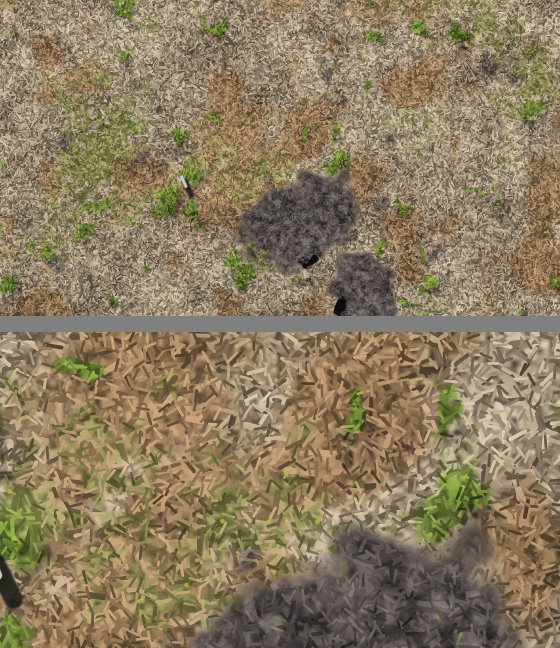
Top, the full canvas; bottom, a detail of the centre.
Reproduce this texture procedurally as a WebGL 1 fragment shader.

```glsl
precision highp float;
uniform vec2 u_resolution;

float hash(vec2 p) {
  vec3 q = fract(p.xyx * vec3(0.1031, 0.1030, 0.0973));
  q += dot(q, q.yzx + 33.33);
  return fract((q.x + q.y) * q.z);
}

vec2 hash2(vec2 p) { return vec2(hash(p), hash(p + 71.7)); }

float noise(vec2 p) {
  vec2 i = floor(p), f = fract(p);
  f = f * f * (3.0 - 2.0 * f);
  return mix(mix(hash(i), hash(i + vec2(1.0, 0.0)), f.x),
             mix(hash(i + vec2(0.0, 1.0)), hash(i + 1.0), f.x), f.y);
}

float fbm(vec2 p) {
  float sum = 0.0, amp = 0.53;
  for (int i = 0; i < 4; i++) {
    sum += amp * noise(p);
    p = mat2(1.6, 1.2, -1.2, 1.6) * p + 17.3;
    amp *= 0.5;
  }
  return sum;
}

float segment(vec2 p, vec2 a, vec2 b) {
  vec2 d = b - a;
  return length(p - a - d * clamp(dot(p - a, d) / dot(d, d), 0.0, 1.0));
}

float fill(float dist, float soft) { return 1.0 - smoothstep(-soft, soft, dist); }

// Rotated ellipse: 1 at the centre, 0 on the rim, negative outside
float blob(vec2 p, vec2 centre, vec2 radius, float angle) {
  float c = cos(angle), s = sin(angle);
  vec2 d = p - centre;
  return 1.0 - length(vec2(c * d.x + s * d.y, c * d.y - s * d.x) / radius);
}

// Lays randomly turned dry stalks over an existing tone
float stalks(vec2 p, float size, float tone, float pixel) {
  vec2 g = p / size, cell = floor(g);
  float soft = 0.6 * pixel / size;
  for (int y = -1; y <= 1; y++) {
    for (int x = -1; x <= 1; x++) {
      vec2 id = cell + vec2(float(x), float(y));
      float a = 6.283 * hash(id + 13.1);
      vec2 mid = id + hash2(id), reach = 0.55 * vec2(cos(a), sin(a));
      float cover = fill(segment(g, mid - reach, mid + reach) - 0.13, soft);
      tone = mix(tone, hash(id + 5.7), cover);
    }
  }
  return tone;
}

// Scattered round plants; chance sets how many cells hold one
float tufts(vec2 p, float size, float chance) {
  vec2 g = p / size, cell = floor(g);
  float best = 0.0;
  for (int y = -1; y <= 1; y++) {
    for (int x = -1; x <= 1; x++) {
      vec2 id = cell + vec2(float(x), float(y));
      float r = mix(0.16, 0.42, hash(id + 3.3));
      float near = 1.0 - length(g - id - hash2(id + 9.2)) / r;
      best = max(best, near * step(hash(id + 27.0), chance));
    }
  }
  return smoothstep(0.0, 0.7, best);
}

vec3 ramp(vec3 dark, vec3 mid, vec3 light, float t) {
  return mix(mix(dark, mid, clamp(2.0 * t, 0.0, 1.0)), light, clamp(2.0 * t - 1.0, 0.0, 1.0));
}

void main() {
  vec2 p = gl_FragCoord.xy / u_resolution.y;
  float pixel = 1.0 / u_resolution.y;
  float broad = fbm(p * 4.0 + 8.0), patchy = fbm(p * 13.0 + 31.0);
  vec2 warp = vec2(fbm(p * 22.0), fbm(p * 22.0 + 50.0)) - 0.5;

  // Fine grain shared by all surfaces
  float grain = noise(p * 150.0);
  grain = stalks(p + 3.0, 0.026, grain, pixel);
  grain = stalks(p + 5.0, 0.016, grain, pixel);
  grain = stalks(p, 0.011, grain, pixel);

  // Dry straw with browner drifts
  float lit = grain * 0.9 + 0.12 + 0.45 * (patchy - 0.5) + 0.3 * (broad - 0.5);
  vec3 col = ramp(vec3(0.27, 0.24, 0.19), vec3(0.58, 0.52, 0.43), vec3(0.86, 0.80, 0.70), lit);
  float brown = smoothstep(0.48, 0.7, fbm(p * 7.0 + 90.0));
  col *= mix(vec3(1.0), vec3(0.92, 0.81, 0.70), brown);

  // Bare dark soil in two mounds and small scrapes
  vec2 q = p + warp * 0.08;
  float mound = max(blob(q, vec2(0.945, 0.30), vec2(0.205, 0.13), 0.5),
                    blob(q, vec2(1.15, 0.07), vec2(0.10, 0.13), 0.2));
  float soil = smoothstep(-0.05, 0.09, mound + 0.15 * (grain - 0.5));
  float scrape = 0.75 * tufts(p + warp * 0.07 + 2.0, 0.11, 0.09);
  float clods = 0.55 * grain + 0.5 * noise(p * 75.0) - 0.08 + 0.3 * (patchy - 0.5);
  vec3 earth = ramp(vec3(0.13, 0.12, 0.12), vec3(0.36, 0.33, 0.32), vec3(0.58, 0.54, 0.52), clods);
  col = mix(col, earth, max(soil, scrape));

  // Green growth: loose meadows plus single tufts with shade below
  float meadow = max(blob(p, vec2(0.34, 0.47), vec2(0.30, 0.34), -0.6),
                     blob(p, vec2(1.60, 0.82), vec2(0.24, 0.17), -0.7));
  meadow = max(meadow, blob(p, vec2(0.10, 0.22), vec2(0.20, 0.30), 0.0));
  meadow = max(meadow, blob(p, vec2(1.27, 0.12), vec2(0.11, 0.20), 0.5));
  meadow = max(meadow, blob(p, vec2(0.80, 0.18), vec2(0.10, 0.09), 0.0));
  meadow = sqrt(max(meadow, 0.0));
  vec2 leafy = p + warp * 0.09;
  float chance = 0.3 + 0.4 * meadow;
  float tuft = tufts(leafy, 0.13, chance);
  float shade = tufts(leafy + vec2(-0.012, 0.022), 0.13, chance);
  float bare = 1.0 - 0.9 * soil * (1.0 - meadow);
  col *= 1.0 - 0.38 * shade * bare * smoothstep(0.2, 0.7, noise(p * 95.0));
  float growth = (0.62 * tuft + 0.42 * meadow + 1.1 * (broad - 0.5) + 0.6 * (patchy - 0.5)) * bare;
  float sprigs = 0.5 * noise(p * 120.0 + 7.0) + 0.5 * noise(p * 55.0);
  float green = smoothstep(0.16, 0.60, growth + 0.8 * (sprigs - 0.5));
  float leafLit = 0.75 * grain + 0.2 + 0.3 * (patchy - 0.5) - 0.22 * shade;
  vec3 leaf = ramp(vec3(0.16, 0.18, 0.08), vec3(0.43, 0.44, 0.24), vec3(0.69, 0.69, 0.43), leafLit);
  leaf = mix(leaf, leaf * vec3(0.88, 1.08, 0.70), tuft);
  col = mix(col, leaf, 0.92 * green);

  // Tiny yellow flowers among the leaves
  vec2 bed = p / 0.017, bud = floor(bed);
  float flower = fill(length(bed - bud - 0.3 - 0.4 * hash2(bud)) - 0.15, pixel / 0.017);
  col = mix(col, vec3(0.77, 0.73, 0.25), flower * green * step(0.84, hash(bud + 41.0)) * 0.8);

  // Burrow mouths in the soil
  float burrow = max(blob(q, vec2(0.98, 0.175), vec2(0.024, 0.020), 0.4),
                     blob(q, vec2(1.065, 0.03), vec2(0.028, 0.020), 0.6));
  col = mix(col, vec3(0.05), smoothstep(-0.1, 0.25, burrow));

  // Short pale stake and its shadow
  float shadow = fill(segment(p, vec2(0.585, 0.425), vec2(0.605, 0.385)) - 0.010, 2.0 * pixel);
  float stake = fill(segment(p, vec2(0.575, 0.44), vec2(0.588, 0.41)) - 0.005, pixel);
  col = mix(col, vec3(0.08, 0.09, 0.08), 0.85 * shadow);
  col = mix(col, vec3(0.80, 0.80, 0.76), stake);

  gl_FragColor = vec4(clamp(col, 0.0, 1.0), 1.0);
}
```
